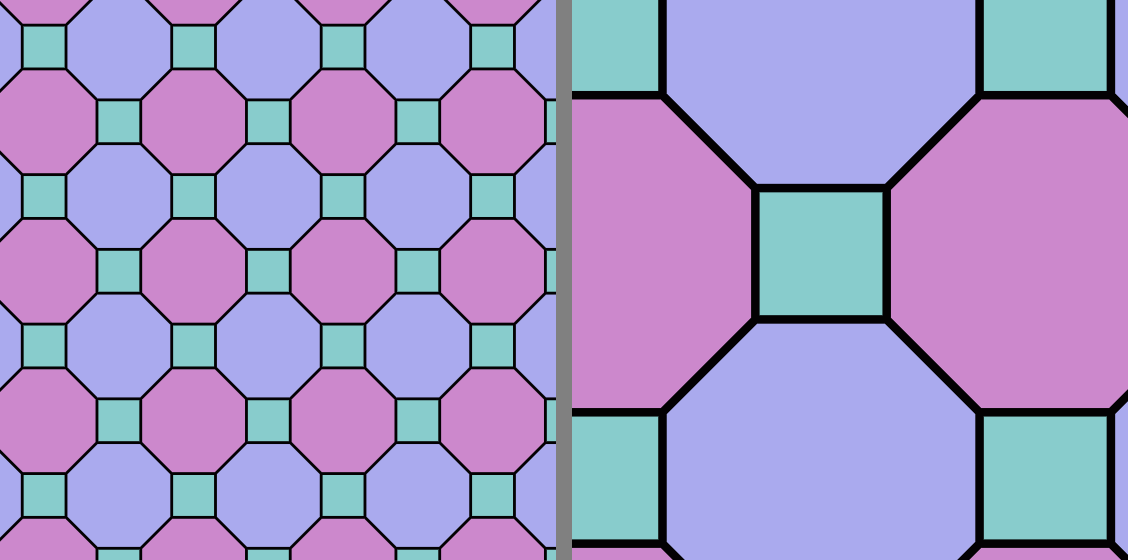
Left: the whole. Right: its middle third, enlarged.
Write a Shadertoy shader that draws this pattern.

```glsl
// Truncated square tiling: pink and blue octagons with teal squares, outlined in black.

// Smooth coverage of the region where d is negative
float coverage(float d, float pixel) {
    return clamp(0.5 - d / pixel, 0.0, 1.0);
}

void mainImage(out vec4 fragColor, in vec2 fragCoord) {
    // One unit is half a repeat, with a square centred on the origin
    float unit = 0.13346;
    vec2 p = (fragCoord / iResolution.y - vec2(0.0788, 0.916)) / unit;
    float pixel = 1.0 / (iResolution.y * unit);

    // Mirror into a quarter cell, then fold its far square onto the near one
    vec2 q = abs(mod(p + 1.0, 2.0) - 1.0);
    if (q.x + q.y > 1.0) q = 1.0 - q.yx;

    // Signed distances to the square and to the seam between octagons
    float square = max(q.x, q.y) - (1.0 - sqrt(0.5));
    float seam = (q.x - q.y) * sqrt(0.5);

    // Tile fills
    vec3 pink = vec3(0.8, 0.533, 0.8);
    vec3 blue = vec3(0.667, 0.667, 0.933);
    vec3 teal = vec3(0.533, 0.8, 0.8);
    vec3 color = mix(blue, pink, coverage(seam, pixel));
    color = mix(color, teal, coverage(square, pixel));

    // Outlines: the seam only runs outside the squares
    float edge = abs(square);
    if (square > 0.0) edge = min(edge, abs(seam));
    color = mix(color, vec3(0.01, 0.005, 0.01), coverage(edge - 0.019, pixel));

    fragColor = vec4(color, 1.0);
}
```
